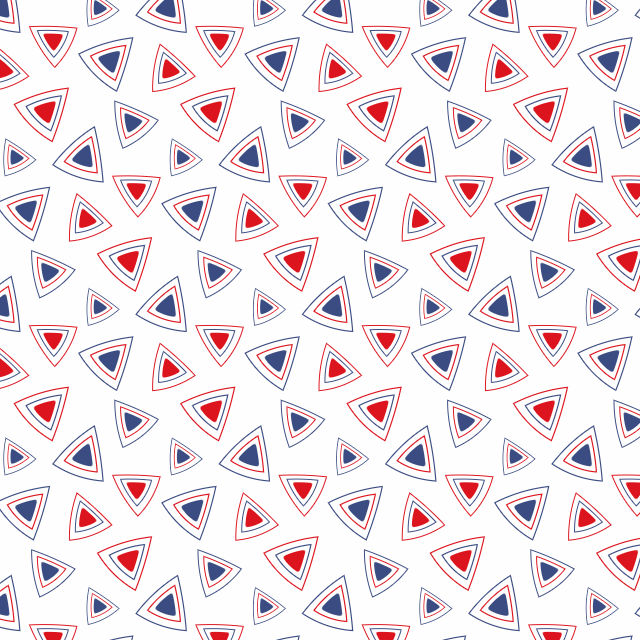
A WebGL 1 fragment shader for this pattern:

```glsl
precision mediump float;
// Scattered nested triangles in red and navy on white, in a half-drop repeat.
// One bulging triangle, built from three arcs, is turned, scaled and recoloured
// seven times per cell; each has two outlines and a solid rounded core.

uniform vec2 u_resolution;

// Lengths are in hundredths of the canvas.
const vec2 CELL = vec2(26.0, 46.74);
const float LINE_HALF_WIDTH = 0.09;
const vec3 WHITE = vec3(1.0, 0.995, 0.995);
const vec3 RED = vec3(0.86, 0.08, 0.115);
const vec3 NAVY = vec3(0.23, 0.30, 0.51);

// Offset from the nearest copy of a point in the half-drop lattice.
vec2 nearestCopy(vec2 offset) {
  vec2 a = mod(offset + 0.5 * CELL, CELL) - 0.5 * CELL;
  vec2 b = mod(offset, CELL) - 0.5 * CELL;
  return dot(a, a) < dot(b, b) ? a : b;
}

vec2 rotate(vec2 p, float angle) {
  float c = cos(angle);
  float s = sin(angle);
  return vec2(c * p.x + s * p.y, c * p.y - s * p.x);
}

// Maximum with its crease rounded over the given distance.
float smoothMax(float a, float b, float rounding) {
  float h = max(rounding - abs(a - b), 0.0) / rounding;
  return max(a, b) + 0.25 * rounding * h * h;
}

// Signed distance to an arc from a to b; bulge is its height over the chord.
float arcEdge(vec2 p, vec2 a, vec2 b, float bulge) {
  float chord = distance(a, b);
  vec2 along = (b - a) / chord;
  vec2 outward = vec2(-along.y, along.x);
  float radius = chord * (0.125 / bulge + 0.5 * bulge);
  vec2 centre = 0.5 * (a + b) - outward * (radius - bulge * chord);
  return distance(p, centre) - radius;
}

// Signed distance to the triangle, scaled about its centre.
float triangle(vec2 p, float scale, float rounding) {
  vec2 q = p / scale;
  vec2 left = vec2(-4.78, 1.09);
  vec2 top = vec2(3.63, 3.62);
  vec2 bottom = vec2(1.12, -4.71);
  float k = rounding / scale;
  float d = smoothMax(arcEdge(q, left, top, 0.045),
                      arcEdge(q, top, bottom, 0.02), k);
  return scale * smoothMax(d, arcEdge(q, bottom, left, 0.065), k);
}

float coverage(float d, float pixel) {
  return clamp(0.5 - d / pixel, 0.0, 1.0);
}

float outline(float d, float pixel) {
  return coverage(abs(d) - LINE_HALF_WIDTH, pixel);
}

// Paints one nested triangle and all its copies over the base colour.
vec3 paintMotif(vec3 base, vec2 p, vec2 centre, float degrees, float size,
                vec3 mainColour, vec3 ringColour, float pixel) {
  vec2 q = rotate(nearestCopy(p - centre), radians(degrees)) / size;
  vec2 inner = q - vec2(0.18, 0.05);
  float px = pixel / size;
  float rim = outline(triangle(q, 1.0, 0.1), px);
  float ring = outline(triangle(inner, 0.655, 0.14), px);
  float core = coverage(triangle(inner, 0.43, 0.5), px);
  vec3 colour = mix(base, ringColour, ring);
  return mix(colour, mainColour, max(rim, core));
}

void main() {
  float pixel = 100.0 / min(u_resolution.x, u_resolution.y);
  vec2 p = gl_FragCoord.xy * pixel;
  vec3 c = WHITE;

  // Large triangles
  c = paintMotif(c, p, vec2(17.10, 90.47), 0.0, 1.0, NAVY, RED, pixel);
  c = paintMotif(c, p, vec2(7.03, 82.60), 0.0, 1.0, RED, NAVY, pixel);
  c = paintMotif(c, p, vec2(13.05, 75.34), 25.7, 1.0, NAVY, RED, pixel);

  // Medium triangles
  c = paintMotif(c, p, vec2(8.39, 93.65), 105.0, 0.85, RED, NAVY, pixel);
  c = paintMotif(c, p, vec2(26.45, 88.96), 64.3, 0.85, RED, NAVY, pixel);
  c = paintMotif(c, p, vec2(20.62, 80.76), 83.0, 0.85, NAVY, RED, pixel);

  // Small triangle
  c = paintMotif(c, p, vec2(2.43, 75.29), 72.0, 0.655, NAVY, RED, pixel);

  gl_FragColor = vec4(c, 1.0);
}
```
